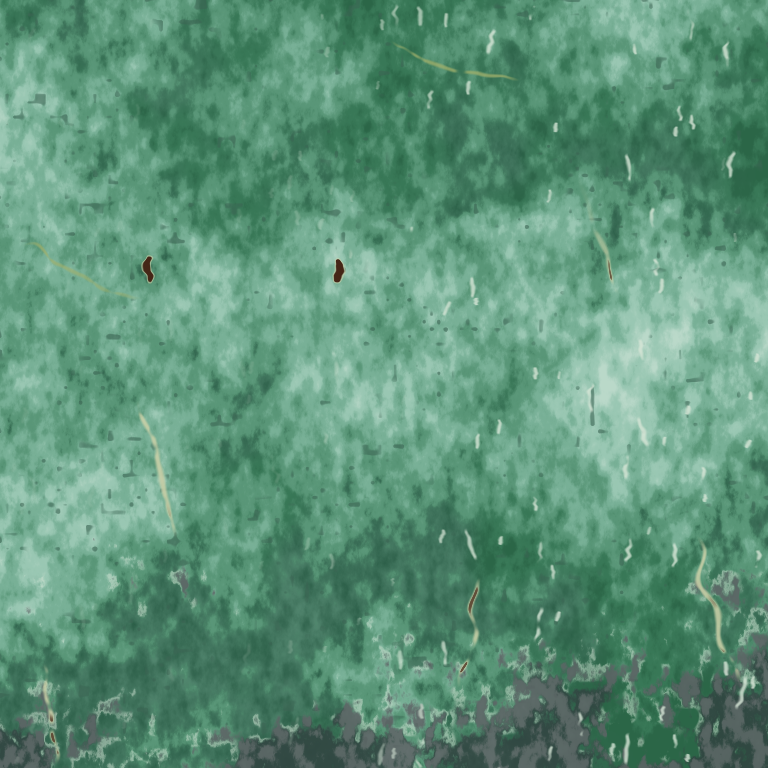
This texture is drawn by a WebGL 1 fragment shader. Its source:

```glsl
precision highp float;
// Weathered green mineral surface: a pale band over mottled dark green,
// built from layered value noise, with tapered cream scratches scattered
// on jittered grids, rust in some of them, and murky crust along the bottom.

uniform vec2 u_resolution;

const vec3 DEEP_GREEN  = vec3(0.17, 0.40, 0.28);
const vec3 DARK_GREEN  = vec3(0.22, 0.47, 0.34);
const vec3 MID_GREEN   = vec3(0.35, 0.59, 0.47);
const vec3 SOFT_GREEN  = vec3(0.47, 0.69, 0.59);
const vec3 PALE_GREEN  = vec3(0.60, 0.78, 0.70);
const vec3 MILKY_GREEN = vec3(0.73, 0.85, 0.79);
const vec3 DULL_GREEN  = vec3(0.27, 0.46, 0.38);
const vec3 MURK_DARK   = vec3(0.19, 0.26, 0.25);
const vec3 MURK_GREY   = vec3(0.36, 0.38, 0.39);
const vec3 CREAM       = vec3(0.80, 0.82, 0.66);
const vec3 CHALK       = vec3(0.84, 0.90, 0.84);
const vec3 OLIVE       = vec3(0.63, 0.69, 0.42);
const vec3 RUST        = vec3(0.27, 0.15, 0.09);

const float BASE_TONE = 0.29;
const float BAND_GAIN = 0.43;
const float CLOUD_GAIN = 1.15;
const float MOTTLE_GAIN = 0.65;
const float GRAIN_GAIN = 0.75;
const float EDGE = 0.0016;

float hash(vec2 p) {
  vec3 q = fract(p.xyx * 0.1031);
  q += dot(q, q.yzx + 33.33);
  return fract((q.x + q.y) * q.z);
}

float noise(vec2 p) {
  vec2 i = floor(p), f = fract(p);
  f = f * f * (3.0 - 2.0 * f);
  return mix(mix(hash(i), hash(i + vec2(1.0, 0.0)), f.x),
             mix(hash(i + vec2(0.0, 1.0)), hash(i + 1.0), f.x), f.y);
}

float fbm(vec2 p) {
  float sum = 0.0, amp = 0.5;
  for (int i = 0; i < 5; i++) {
    sum += amp * noise(p);
    p = mat2(0.8, 0.6, -0.6, 0.8) * p * 2.03 + 19.7;
    amp *= 0.5;
  }
  return sum / 0.969;
}

// Coverage of tapered, wobbling strokes, at most one per grid cell.
// size holds half length and half width; tilt leans the top to the left.
float strokes(vec2 p, vec2 cells, float chance, vec2 size, float tilt, float seed) {
  float cover = 0.0;
  vec2 home = floor(p * cells);
  float ragged = noise(p * 75.0 + seed);
  for (int j = -1; j <= 1; j++) {
    for (int i = -1; i <= 1; i++) {
      vec2 id = home + vec2(float(i), float(j)) + 50.0 + seed;
      float pick = step(hash(id), chance);
      vec2 jitter = vec2(hash(id + 117.0), hash(id + 231.0));
      vec2 d = p - (id - 50.0 - seed + 0.15 + 0.7 * jitter) / cells;
      float angle = tilt + 0.5 * (hash(id + 373.0) - 0.5);
      vec2 axis = vec2(-sin(angle), cos(angle));
      float halfLength = size.x * mix(0.5, 1.15, hash(id + 419.0));
      float along = dot(d, axis) / halfLength;
      float wobble = noise(vec2(along * 2.5 + 9.0, id.x + id.y * 7.0)) - 0.5;
      float across = dot(d, vec2(axis.y, -axis.x)) + wobble * halfLength * 0.28;
      float width = size.y * (0.3 + ragged) * (1.0 - 0.6 * along * along);
      float body = 1.0 - smoothstep(0.15 * width, max(width, 0.0) + EDGE, abs(across));
      float ends = 1.0 - smoothstep(0.7, 1.0, abs(along));
      cover = max(cover, pick * body * ends);
    }
  }
  return cover * smoothstep(0.08, 0.5, ragged);
}

vec3 mineral(float t) {
  vec3 c = mix(DEEP_GREEN, DARK_GREEN, smoothstep(-0.05, 0.18, t));
  c = mix(c, MID_GREEN, smoothstep(0.18, 0.45, t));
  c = mix(c, SOFT_GREEN, smoothstep(0.45, 0.67, t));
  c = mix(c, PALE_GREEN, smoothstep(0.67, 0.88, t));
  return mix(c, MILKY_GREEN, smoothstep(0.88, 1.2, t));
}

void main() {
  vec2 p = gl_FragCoord.xy / u_resolution.y;

  // Broad tone: pale band, milky upper right corner, clouds and grain
  vec2 warp = vec2(fbm(p * 4.0 + 3.0), fbm(p * 4.0 + 41.0)) - 0.5;
  vec2 q = p + 0.22 * warp;
  float bandOffset = (q.y - 0.53 - 0.03 * q.x) / mix(0.27, 0.20, clamp(q.x, 0.0, 1.0));
  float band = exp(-bandOffset * bandOffset) * mix(1.1, 0.75, smoothstep(0.5, 1.0, q.x));
  float corner = 1.0 - smoothstep(0.05, 0.27, length(q - vec2(0.9, 1.02)));
  float grain = fbm(p * vec2(75.0, 48.0) + 7.0) - 0.5;
  float mottle = fbm(q * 15.0 + 23.0) - 0.5;
  float tone = BASE_TONE + BAND_GAIN * (band + 0.75 * corner)
             + CLOUD_GAIN * (fbm(q * 3.6 + 61.0) - 0.5)
             + MOTTLE_GAIN * mottle + GRAIN_GAIN * grain;
  vec3 color = mineral(tone);

  // Duller green in the lower shadows, and small dark pits
  float dull = smoothstep(0.35, 0.65, fbm(p * 6.0 + 83.0) + 0.15 - 0.25 * p.y);
  color = mix(color, DULL_GREEN + 0.25 * grain, 0.8 * dull * (1.0 - smoothstep(0.2, 0.42, tone)));
  float pits = smoothstep(0.80, 0.93, noise(p * 105.0 + 5.0)) * smoothstep(0.45, 0.65, noise(p * 21.0));
  color = mix(color, DULL_GREEN * 0.85, 0.6 * pits);

  // Murky crust with a chalky rim along the bottom
  float crust = fbm(p * vec2(6.0, 8.0) + 29.0) + 0.18 - 1.5 * p.y + 0.5 * grain;
  float murk = smoothstep(0.62, 0.72, crust);
  float rim = smoothstep(0.56, 0.63, crust) * (1.0 - murk);
  color = mix(color, CHALK, 0.5 * rim * smoothstep(0.48, 0.7, noise(p * 60.0)));
  color = mix(color, mix(MURK_DARK, MURK_GREY, smoothstep(0.4, 0.7, 0.5 + 1.6 * grain)), 0.85 * murk);

  // Scratches: olive veins above, long cream cracks below, chalk flecks to the right
  float lower = 1.0 - smoothstep(0.62, 0.78, p.y);
  float rightward = mix(0.15, 1.0, smoothstep(0.3, 0.65, p.x));
  float veins = strokes(p, vec2(3.0, 4.0), 0.3, vec2(0.11, 0.0028), 1.25, 13.0);
  float cracks = strokes(p, vec2(6.0, 3.5), 0.5, vec2(0.095, 0.0048), 0.12, 47.0) * lower;
  float flecks = strokes(p, vec2(15.0, 12.0), 0.28, vec2(0.022, 0.0036), 0.03, 71.0);
  float specks = strokes(p, vec2(27.0, 22.0), 0.14, vec2(0.010, 0.0032), -0.15, 97.0);
  color = mix(color, OLIVE, 0.75 * veins * smoothstep(0.5, 0.7, p.y));
  color = mix(color, CHALK, 0.8 * max(flecks, specks) * rightward);
  color = mix(color, CREAM, 0.85 * cracks);

  // Rust inside cracks and in a few open gashes
  float gashes = strokes(p, vec2(4.0, 4.0), 0.14, vec2(0.032, 0.0075), 0.1, 151.0);
  float rustyCore = smoothstep(0.7, 1.0, cracks) * smoothstep(0.62, 0.78, noise(p * 22.0 + 15.0));
  color = mix(color, CREAM, 0.6 * smoothstep(0.0, 0.3, gashes));
  color = mix(color, RUST, max(0.75 * rustyCore, smoothstep(0.3, 0.75, gashes)));

  gl_FragColor = vec4(clamp(color, 0.0, 1.0), 1.0);
}
```
